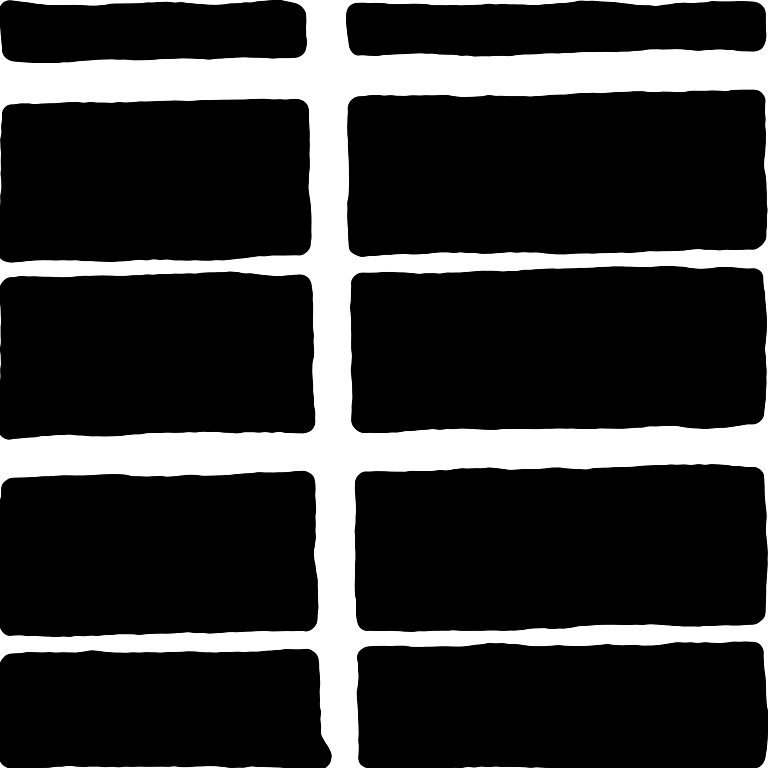
A WebGL 2 fragment shader for this pattern:

```glsl
#version 300 es
precision highp float;
// Rough black slabs in a white lattice: two columns by five rows, slightly
// tilted, with alternating wide and narrow horizontal gaps. Each slab is a
// rounded box whose edges are disturbed by value noise.

uniform vec2 u_resolution;
out vec4 fragColor;

const vec3 SLAB_COLOR = vec3(0.0);
const vec3 GAP_COLOR = vec3(1.0);

const vec2 FIRST_GAP = vec2(0.4245, 0.1074);   // centre of the first gap per axis
const vec2 PITCH = vec2(0.597, 0.2441);        // distance between gap centres
const vec2 COLUMN_HALF_GAPS = vec2(0.0254);
const vec2 ROW_HALF_GAPS = vec2(0.0257, 0.0108); // wide, narrow
const vec2 TILT = vec2(0.018, -0.016);
const vec2 CLIP_MIN = vec2(-0.001, 0.004);
const vec2 CLIP_MAX = vec2(0.997, 1.001);
const float CORNER_RADIUS = 0.016;

float hash(vec2 cell) {
    vec3 q = fract(vec3(cell.xyx) * 0.1031);
    q += dot(q, q.yzx + 33.33);
    return fract((q.x + q.y) * q.z);
}

// Smooth value noise in the range -1 to 1.
float noise(vec2 p) {
    vec2 cell = floor(p);
    vec2 f = fract(p);
    f = f * f * (3.0 - 2.0 * f);
    float low = mix(hash(cell), hash(cell + vec2(1.0, 0.0)), f.x);
    float high = mix(hash(cell + vec2(0.0, 1.0)), hash(cell + 1.0), f.x);
    return 2.0 * mix(low, high, f.y) - 1.0;
}

// Broad swells, shorter bumps and a fine ragged grain.
float roughness(vec2 p) {
    return 0.0030 * noise(p * 14.0)
         + 0.0018 * noise(p * 33.0 + 17.0)
         + 0.0006 * noise(p * 110.0 + 41.0);
}

float halfGap(float index, vec2 halves) {
    return mod(index, 2.0) < 0.5 ? halves.x : halves.y;
}

// Start and end of the slab around v, between two neighbouring gaps.
vec2 slabSpan(float v, float first, float pitch, vec2 halves) {
    float index = floor((v - first) / pitch);
    float gap = first + index * pitch;
    return vec2(gap + halfGap(index, halves),
                gap + pitch - halfGap(index + 1.0, halves));
}

float roundedBox(vec2 p, vec2 halfSize, float radius) {
    vec2 d = abs(p) - halfSize + radius;
    return length(max(d, 0.0)) + min(max(d.x, d.y), 0.0) - radius;
}

float slabDistance(vec2 p) {
    // Lattice coordinates lean against the canvas axes.
    vec2 lean = TILT * p.yx;
    vec2 q = p - lean;
    vec2 across = slabSpan(q.x, FIRST_GAP.x, PITCH.x, COLUMN_HALF_GAPS) + lean.x;
    vec2 down = slabSpan(q.y, FIRST_GAP.y, PITCH.y, ROW_HALF_GAPS) + lean.y;

    // The foot of the left column flares into the gap.
    across.y += 0.012 * smoothstep(0.955, 0.985, p.y) * step(across.y, 0.6);

    vec2 low = max(vec2(across.x, down.x), CLIP_MIN);
    vec2 high = min(vec2(across.y, down.y), CLIP_MAX);
    return roundedBox(p - 0.5 * (low + high), 0.5 * (high - low), CORNER_RADIUS);
}

void main() {
    vec2 p = gl_FragCoord.xy / u_resolution;
    p.y = 1.0 - p.y;   // rows are counted from the top
    float pixel = 1.0 / min(u_resolution.x, u_resolution.y);
    float d = slabDistance(p) + roughness(p);
    float gapMask = smoothstep(-0.5 * pixel, 0.5 * pixel, d);
    fragColor = vec4(mix(SLAB_COLOR, GAP_COLOR, gapMask), 1.0);
}
```
